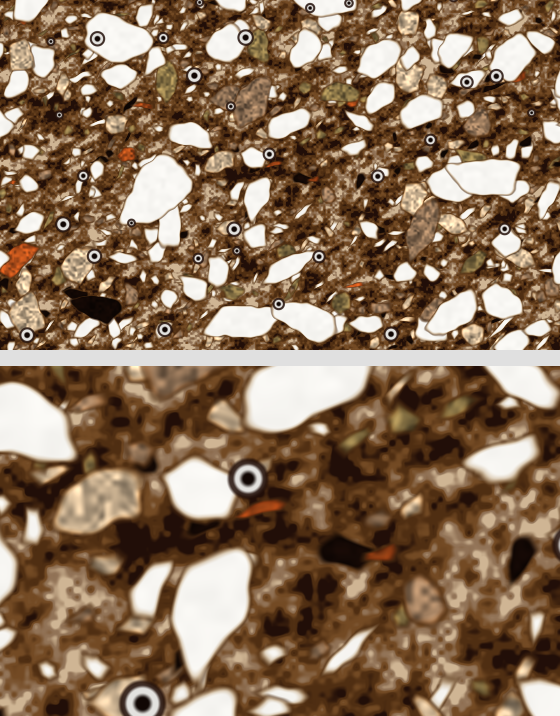
Top: the whole. Bottom: its middle third, enlarged.
A WebGL 1 fragment shader for this texture:

```glsl
precision highp float;
// Rock thin section: pale angular grains and slivers in a mottled brown matrix.
uniform vec2 u_resolution;

const vec3 DARK = vec3(0.13, 0.055, 0.03);
const vec3 BROWN = vec3(0.31, 0.18, 0.07);
const vec3 UMBER = vec3(0.45, 0.29, 0.14);
const vec3 TAUPE = vec3(0.57, 0.45, 0.34);
const vec3 TAN = vec3(0.81, 0.71, 0.58);
const vec3 WHITE = vec3(0.99, 0.985, 0.97);
const vec3 OLIVE = vec3(0.53, 0.45, 0.27);
const vec3 RUST = vec3(0.68, 0.30, 0.10);
const float FABRIC_ANGLE = 0.48;
const float SOFT = 0.0028;

float hash(vec2 p) {
  return fract(sin(dot(p, vec2(127.1, 311.7))) * 43758.5453);
}

float noise(vec2 p) {
  vec2 i = floor(p), f = fract(p);
  f = f * f * (3.0 - 2.0 * f);
  float low = mix(hash(i), hash(i + vec2(1.0, 0.0)), f.x);
  float high = mix(hash(i + vec2(0.0, 1.0)), hash(i + 1.0), f.x);
  return mix(low, high, f.y);
}

vec2 rotate(vec2 p, float angle) {
  float c = cos(angle), s = sin(angle);
  return vec2(c * p.x + s * p.y, c * p.y - s * p.x);
}

float smoothMax(float a, float b, float k) {
  float h = max(k - abs(a - b), 0.0) / k;
  return max(a, b) + h * h * k * 0.25;
}

// Rounded irregular polygon: six half planes at jittered angles.
float grainDistance(vec2 q, vec2 id, float radius, float stretch) {
  q *= vec2(1.0 / stretch, stretch);
  float d = -1.0;
  for (int i = 0; i < 6; i++) {
    float side = float(i);
    float angle = 1.0472 * (side + 0.8 * hash(id + side * 1.7));
    float reach = radius * mix(0.72, 1.2, hash(id + side * 2.3 + 5.0));
    d = smoothMax(d, dot(q, vec2(cos(angle), sin(angle))) - reach, radius * 0.25);
  }
  return d;
}

vec3 matrixColor(vec2 p) {
  vec2 s = rotate(p, FABRIC_ANGLE) * vec2(0.65, 1.0);
  float tone = 0.38 * noise(s * 36.0) + 0.36 * noise(s * 75.0 + 7.0) + 0.26 * noise(p * 150.0);
  tone += 0.08 * (noise(p * 7.0) - 0.5);
  vec3 color = mix(DARK, BROWN, smoothstep(0.29, 0.40, tone));
  color = mix(color, UMBER, smoothstep(0.42, 0.53, tone));
  color = mix(color, TAUPE, smoothstep(0.54, 0.63, tone));
  return mix(color, TAN, smoothstep(0.63, 0.73, tone));
}

// Clear quartz or a speckled tan, taupe, olive, opaque or rusty mineral.
vec3 mineralColor(vec2 p, float kind, float clearShare) {
  if (kind < clearShare) return WHITE - 0.04 * noise(p * 60.0);
  float k = (kind - clearShare) / (1.0 - clearShare);
  vec3 color = k < 0.36 ? TAN : k < 0.62 ? TAUPE : k < 0.82 ? OLIVE : k < 0.95 ? DARK * 0.5 : RUST;
  float speckle = 0.6 * noise(p * 130.0) + 0.4 * noise(p * 55.0) - 0.5;
  return color * (1.0 + 1.1 * speckle);
}

// One jittered grid of grains; size is a fraction of the cell.
vec3 paintGrains(vec3 color, vec2 p, float cell, float seed, float density,
                 float size, float stretch, float spread, float clearShare) {
  vec2 home = floor(p / cell);
  for (int y = -1; y <= 1; y++) {
    for (int x = -1; x <= 1; x++) {
      vec2 site = home + vec2(float(x), float(y));
      vec2 id = site + seed;
      if (hash(id) > density) continue;
      vec2 jitter = vec2(hash(id + 11.3), hash(id + 23.9));
      vec2 center = (site + mix(vec2(0.12), vec2(0.88), jitter)) * cell;
      float big = hash(id + 31.1);
      float radius = cell * size * mix(0.65, 1.4, big * big);
      float angle = FABRIC_ANGLE + spread * (hash(id + 41.7) - 0.5);
      float d = grainDistance(rotate(p - center, angle), id, radius, mix(1.0, stretch, hash(id + 53.2)));
      vec3 fill = mineralColor(p, hash(id + 61.5), clearShare);
      fill = mix(fill, fill * TAN, smoothstep(-0.006, 0.001, d));
      float rim = 1.0 - smoothstep(0.001, 0.006, d);
      color = mix(color, BROWN, 0.6 * rim);
      color = mix(color, fill, 1.0 - smoothstep(-SOFT, SOFT, d));
    }
  }
  return color;
}

// Sparse round bubbles with a dark ring and core.
vec3 paintBubbles(vec3 color, vec2 p, float cell, float density) {
  vec2 id = floor(p / cell);
  if (hash(id + 77.0) > density) return color;
  vec2 center = (id + mix(vec2(0.25), vec2(0.75), vec2(hash(id + 3.1), hash(id + 9.4)))) * cell;
  float radius = cell * mix(0.09, 0.2, hash(id + 15.8));
  float r = length(p - center);
  color = mix(color, WHITE * 0.9, 1.0 - smoothstep(radius - SOFT, radius + SOFT, r));
  color = mix(color, DARK, 0.85 * (1.0 - smoothstep(0.001, 0.005, abs(r - radius))));
  return mix(color, DARK * 0.5, 1.0 - smoothstep(-SOFT, SOFT, r - radius * 0.42));
}

void main() {
  vec2 p = gl_FragCoord.xy / u_resolution.y;
  vec2 ragged = p + 0.009 * (vec2(noise(p * 42.0), noise(p * 42.0 + 19.0)) - 0.5);
  vec3 color = matrixColor(p);
  color = paintGrains(color, ragged, 0.055, 3.0, 0.55, 0.23, 2.3, 1.3, 0.35);
  color = paintGrains(color, ragged, 0.046, 140.0, 0.42, 0.25, 1.5, 3.0, 0.42);
  color = paintGrains(color, ragged, 0.100, 260.0, 0.56, 0.32, 1.5, 2.6, 0.58);
  color = paintGrains(color, ragged, 0.190, 390.0, 0.60, 0.34, 1.55, 2.2, 0.78);
  color = paintBubbles(color, p, 0.105, 0.2);
  gl_FragColor = vec4(color, 1.0);
}
```
